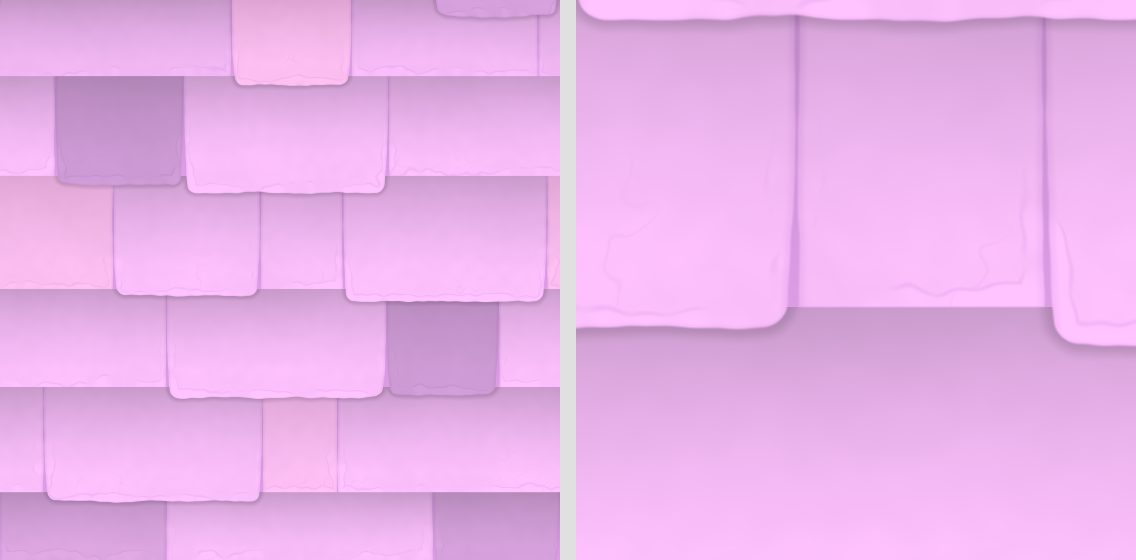
Left, the full canvas; right, a detail of the centre.
A three.js fragment shader for this texture:

```glsl
// Six overlapping courses of lilac slate shingles with chipped, overhanging lower edges.
varying vec2 vUv;

const vec3 LIGHT_TOP = vec3(0.79, 0.605, 0.80);
const vec3 LIGHT_LOW = vec3(0.985, 0.75, 0.987);
const vec3 DARK_TOP = vec3(0.69, 0.52, 0.71);
const vec3 DARK_LOW = vec3(0.80, 0.60, 0.83);
const vec3 PINK_TOP = vec3(0.88, 0.65, 0.83);
const vec3 PINK_LOW = vec3(0.985, 0.74, 0.935);
const vec3 SEAM_TINT = vec3(0.91, 0.85, 0.94);
const float LIT_AT = 0.82;       // share of a course where its gradient is fully light
const float GAP = 0.0007;        // half width of the joint between shingles
const float TAPER = 0.005;       // narrowing of overhanging shingles
const float CORNER = 0.014;
const float ROUGH = 0.0045;      // wobble of the broken edges
const float CHIP_INSET = 0.013;
const float CHIP_LINE = 0.0026;
const float SOFT = 0.0011;       // edge smoothing
const float SHADOW_REACH = 0.011;

vec2 gradientAt(vec2 cell, float period) {
  float h = fract(sin(dot(mod(cell, period), vec2(127.1, 311.7))) * 43758.5);
  return vec2(cos(6.2832 * h), sin(6.2832 * h));
}

// Gradient noise that wraps across the canvas.
float noise(vec2 uv, float period) {
  vec2 p = uv * period;
  vec2 i = floor(p);
  vec2 f = p - i;
  vec2 w = f * f * f * (f * (f * 6.0 - 15.0) + 10.0);
  vec2 e = vec2(1.0, 0.0);
  float a = dot(gradientAt(i, period), f);
  float b = dot(gradientAt(i + e.xy, period), f - e.xy);
  float c = dot(gradientAt(i + e.yx, period), f - e.yx);
  float d = dot(gradientAt(i + e.xx, period), f - e.xx);
  return mix(mix(a, b, w.x), mix(c, d, w.x), w.y);
}

// Per course: vertical span, left edges, overhangs, tones (-1 dark, 0 light, 1 pink).
void course(float row, out vec2 span, out vec4 left, out vec4 lip, out vec4 tone) {
  float id = mod(row, 6.0);
  if (id < 0.5) {
    span = vec2(0.0, 0.136); left = vec4(0.413, 0.628, 0.961, 2.0);
    lip = vec4(0.016, 0.0, 0.0, 0.0); tone = vec4(0.9, -0.15, -0.22, 0.0);
  } else if (id < 1.5) {
    span = vec2(0.136, 0.314); left = vec4(0.098, 0.328, 0.694, 2.0);
    lip = vec4(0.014, 0.030, 0.0, 0.0); tone = vec4(-1.0, 0.0, -0.04, 0.0);
  } else if (id < 2.5) {
    span = vec2(0.314, 0.516); left = vec4(0.202, 0.465, 0.612, 0.977);
    lip = vec4(0.012, 0.0, 0.022, 0.0); tone = vec4(0.0, -0.03, 0.0, 0.9);
  } else if (id < 3.5) {
    span = vec2(0.516, 0.691); left = vec4(0.297, 0.690, 0.891, 2.0);
    lip = vec4(0.019, 0.014, 0.0, 0.0); tone = vec4(0.0, -0.95, 0.0, 0.0);
  } else if (id < 4.5) {
    span = vec2(0.691, 0.879); left = vec4(0.078, 0.469, 0.603, 2.0);
    lip = vec4(0.016, 0.0, 0.0, 0.0); tone = vec4(0.0, 0.7, 0.0, 0.0);
  } else {
    span = vec2(0.879, 1.0); left = vec4(0.0, 0.297, 0.773, 2.0);
    lip = vec4(0.0, 0.0, 0.029, 0.0); tone = vec4(-0.65, -0.05, -0.8, 0.0);
  }
  if (row < 0.0) span -= 1.0;
}

vec3 slate(float tone, float t) {
  float lit = clamp(t / LIT_AT, 0.0, 1.0);
  lit = mix(lit, lit * (2.0 - lit), 0.5);
  vec3 light = mix(LIGHT_TOP, LIGHT_LOW, lit);
  vec3 tinted = tone < 0.0 ? mix(DARK_TOP, DARK_LOW, lit) : mix(PINK_TOP, PINK_LOW, lit);
  return mix(light, tinted, abs(tone));
}

void main() {
  vec2 uv = vUv;
  float down = 1.0 - uv.y;
  float coarse = noise(uv, 14.0);
  float fine = noise(uv, 46.0);
  float patches = noise(uv + 0.37, 9.0);
  float wobble = ROUGH * (coarse + 0.5 * fine);
  float crack = smoothstep(0.03, 0.0, abs(coarse + 0.3 * fine)) * smoothstep(0.1, 0.4, patches);
  vec3 color = LIGHT_TOP;

  // Paint courses upward so each one overlaps the course below.
  for (int k = 0; k < 7; k++) {
    vec2 span;
    vec4 left, lip, tone;
    course(5.0 - float(k), span, left, lip, tone);
    float v = down - span.x;
    float height = span.y - span.x;
    if (v < 0.0 || v > height + 0.06) continue;
    float t = v / height;
    if (t < 1.0) color = slate(-0.1, t * 0.7) * SEAM_TINT;

    for (int n = 0; n < 4; n++) {
      if (left[n] > 1.0) continue;
      float right = left.x + 1.0;
      if (n < 3 && left[n < 3 ? n + 1 : 3] < 1.0) right = left[n < 3 ? n + 1 : 3];
      float width = right - left[n];
      float broken = step(0.001, lip[n]);

      // Rounded slab, wrapped sideways, with an uneven lower edge.
      float x = fract(uv.x - left[n] - 0.5 * width + 0.5) - 0.5;
      float side = 0.5 * width - GAP - abs(x) + 0.35 * wobble - broken * TAPER * t * t * t;
      float low = height + lip[n] - v + broken * wobble;
      float radius = broken * CORNER;
      vec2 q = radius - vec2(side, low);
      float dist = length(max(q, 0.0)) + min(max(q.x, q.y), 0.0) - radius;

      // Contact shadow on the course below.
      if (t > 1.0) color *= 1.0 - broken * 0.13 * smoothstep(SHADOW_REACH, 0.0, dist);

      // Joint shading, chipped rim, hairline cracks and soft mottling.
      vec3 face = slate(tone[n], t) * (1.0 + 0.018 * patches + 0.012 * fine);
      float chip = -dist - CHIP_INSET * (0.75 + 1.3 * coarse + 0.7 * fine);
      float worn = smoothstep(0.35, 0.9, t) * smoothstep(-0.35, 0.25, patches + fine);
      float line = smoothstep(CHIP_LINE, 0.0, abs(chip)) * worn;
      float joint = smoothstep(0.006, 0.0, side) * 0.4;
      float rim = broken * smoothstep(0.003, 0.0, -dist) * 0.35;
      float wear = max(max(joint, rim), max(0.38 * line, 0.2 * crack * worn));
      face *= mix(vec3(1.0), SEAM_TINT, wear);
      face += 0.012 * worn * smoothstep(0.0, -0.004, chip);
      color = mix(color, face, smoothstep(SOFT, -SOFT, dist));
    }
  }
  gl_FragColor = vec4(clamp(color, 0.0, 1.0), 1.0);
}
```
